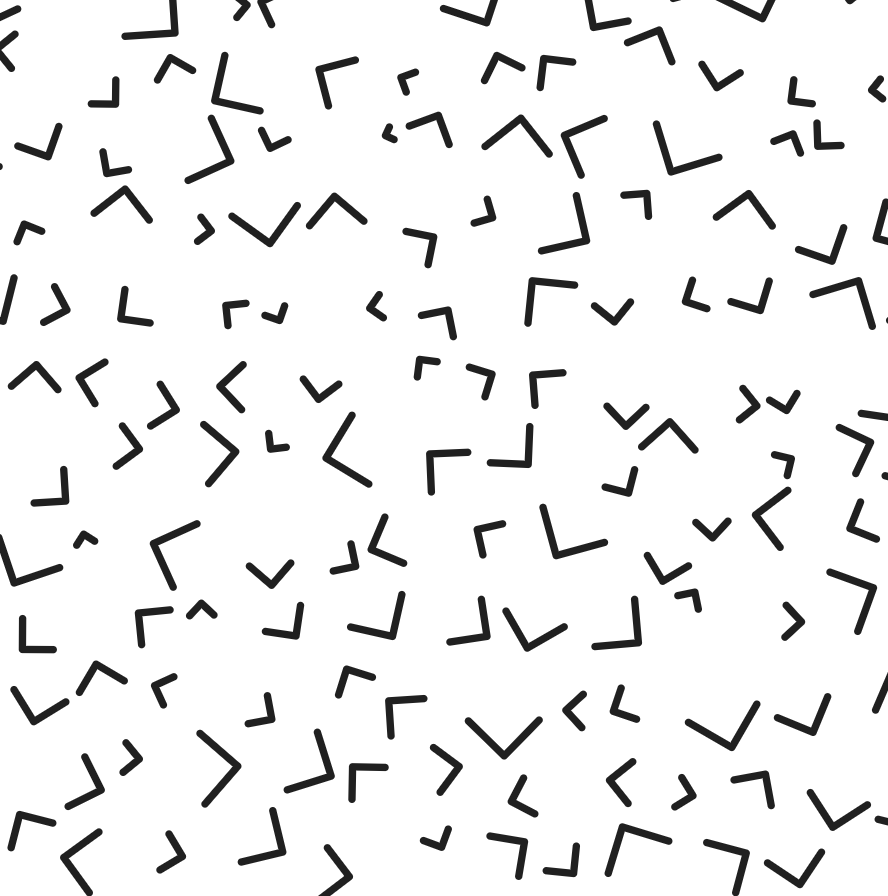
This pattern is drawn by a WebGL 1 fragment shader. Its source:

```glsl
precision highp float;
// Scattered right-angle chevrons of mixed size and direction, dark ink on white.

uniform vec2 u_resolution;

#define ROWS 11.4          // cells over the canvas height
#define STROKE 0.0041      // half stroke width, in canvas heights
#define JITTER 0.60        // spread of the centres, in cells
#define STAGGER 0.25       // sideways shift of alternate rows, in cells
#define GAP 0.035          // free margin around each chevron, in cells
#define MIN_SIZE 0.085     // half span of the smallest chevron, in cells
#define MAX_SIZE 0.45      // half span of the largest chevron, in cells
#define MIN_WEIGHT 0.28    // smallest claim on the space between neighbours
#define INK vec3(0.125)
#define PAPER vec3(1.0)

const float TAU = 6.2831853;

vec2 hash2(vec2 p) {
    vec3 q = fract(p.xyx * vec3(0.1031, 0.1030, 0.0973));
    q += dot(q, q.yzx + 33.33);
    return fract((q.xx + q.yz) * q.zy);
}

vec2 chevronCentre(vec2 cell) {
    float shift = STAGGER * (2.0 * mod(cell.y, 2.0) - 1.0);
    vec2 jitter = (hash2(cell + 17.0) - 0.5) * JITTER;
    return cell + 0.5 + vec2(shift, 0.0) + jitter;
}

// x: claim on space, y: direction in radians
vec2 chevronTraits(vec2 cell) {
    vec2 h = hash2(cell + 71.0);
    return vec2(mix(MIN_WEIGHT, 1.0, h.x), h.y * TAU);
}

// Neighbours share the distance between them by weight, so none overlap.
float chevronSize(vec2 cell, vec2 centre, float weight) {
    float room = 1.0;
    for (int j = -1; j <= 1; j++) {
        for (int i = -1; i <= 1; i++) {
            if (i == 0 && j == 0) continue;
            vec2 other = cell + vec2(float(i), float(j));
            float share = weight / (weight + chevronTraits(other).x);
            room = min(room, share * distance(centre, chevronCentre(other)));
        }
    }
    return clamp(room - GAP - STROKE * ROWS, MIN_SIZE, MAX_SIZE);
}

// Two equal arms from (size, 0) to (0, size) and (0, -size), round caps
float chevronDistance(vec2 p, float size) {
    vec2 d = vec2(p.x - size, abs(p.y));
    float along = clamp(0.5 * (d.y - d.x), 0.0, size);
    return length(d - along * vec2(-1.0, 1.0)) - STROKE * ROWS;
}

void main() {
    vec2 p = gl_FragCoord.xy / u_resolution.y * ROWS;
    vec2 home = floor(p);
    float pixel = ROWS / u_resolution.y;
    float dist = 1.0;

    for (int j = -1; j <= 1; j++) {
        for (int i = -1; i <= 1; i++) {
            vec2 cell = home + vec2(float(i), float(j));
            vec2 centre = chevronCentre(cell);
            vec2 traits = chevronTraits(cell);
            float c = cos(traits.y);
            float s = sin(traits.y);
            vec2 local = mat2(c, -s, s, c) * (p - centre);
            float size = chevronSize(cell, centre, traits.x);
            dist = min(dist, chevronDistance(local, size));
        }
    }

    float ink = clamp(0.5 - dist / pixel, 0.0, 1.0);
    gl_FragColor = vec4(mix(PAPER, INK, ink), 1.0);
}
```
